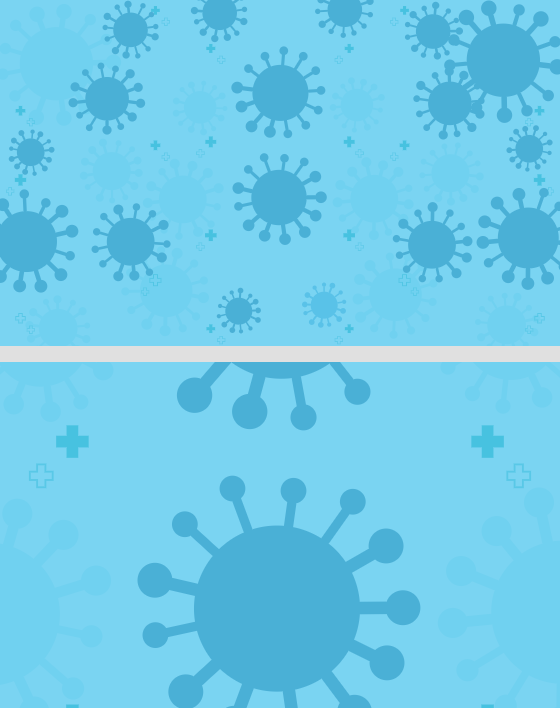
Top: the whole. Bottom: its middle third, enlarged.
Reproduce this pattern procedurally as a Shadertoy shader.

```glsl
// Flat pale-blue backdrop of round virus shapes with knobbed spikes and small crosses.
// Shapes are signed distances, set out by loops over columns mirrored about the centre;
// a hash adds jitter. Lengths are in canvas heights, with depth measured from the top.

const float PI = 3.14159265;
const float SPIKES = 13.0;

const vec3 SKY   = vec3(0.48, 0.83, 0.95);
const vec3 FAINT = vec3(0.44, 0.82, 0.94);
const vec3 MID   = vec3(0.35, 0.76, 0.91);
const vec3 DEEP  = vec3(0.29, 0.69, 0.84);
const vec3 TEAL  = vec3(0.28, 0.76, 0.88);

// Body radius by mirrored column and row; negative means faint
const mat4 RADII = mat4(
    0.081,  0.080,  0.039,  0.0,
    0.050, -0.047, -0.069, -0.076,
    0.050,  0.063, -0.055,  0.069,
    0.106,  0.040,  0.088, -0.056);

float hash(vec2 p) {
    return fract(sin(dot(p, vec2(127.1, 311.7))) * 4375.85);
}

vec2 hash2(vec2 p) {
    return vec2(hash(p), hash(p + 17.3));
}

// Filled coverage of a distance, softened over one pixel
float fill(float d, float pixel) {
    return clamp(0.5 - d / pixel, 0.0, 1.0);
}

// Unit disc with knobbed spikes of uneven length, size and angle
float virusDistance(vec2 p, float seed) {
    float sector = 2.0 * PI / SPIKES;
    float angle = atan(p.y, p.x) + seed * 2.0 * PI;
    float id = floor(angle / sector + 0.5);
    vec2 rnd = hash2(vec2(mod(id, SPIKES), seed * 9.0));
    float offAxis = angle - id * sector - (rnd.x - 0.5) * 0.1;
    vec2 q = length(p) * vec2(cos(offAxis), sin(offAxis));

    float reach = mix(1.42, 1.58, rnd.y);
    float knob = mix(0.155, 0.21, step(0.5, rnd.x));
    float head = length(q - vec2(reach, 0.0)) - knob;
    float stem = max(abs(q.y) - 0.36 * knob, abs(q.x - 0.5 * reach) - 0.5 * reach);
    return min(length(p) - 1.0, min(head, stem));
}

// Cross with arms of the given length and half width
float crossDistance(vec2 p, float arm, float halfWidth) {
    p = abs(p);
    if (p.y > p.x) p = p.yx;
    return max(p.x - arm, p.y - halfWidth);
}

float outline(float d, float thickness) {
    return abs(d) - 0.5 * thickness;
}

// Centre of a virus: each mirrored column has its own start, pitch and bow
vec2 virusCentre(int column, int row, float side) {
    float r = float(row);
    float bow = sin(PI * r / 3.0);
    vec4 across = vec4(0.12 * step(1.5, r), 0.18 + 0.05 * r,
                       0.44 + 0.06 * bow, 0.65 + 0.085 * bow);
    vec4 depth = vec4(0.27, 0.035, 0.09, 0.175) + r * vec4(0.31, 0.27, 0.205, 0.257);
    return vec2(side * across[column], 1.0 - depth[column]);
}

// Both crosses of a pair: a main one and a small outlined companion
float crossPair(vec2 p, float seed, float side, float pixel) {
    float arm = mix(0.012, 0.018, seed);
    float main = crossDistance(p, arm, 0.36 * arm);
    if (fract(seed * 7.0) > 0.7) main = outline(main, 0.0018);
    vec2 shift = vec2(side * mix(-0.03, 0.03, step(0.4, seed)), -0.033);
    float small = outline(crossDistance(p - shift, 0.011, 0.004), 0.0018);
    return max(fill(main, pixel), 0.65 * fill(small, pixel));
}

void mainImage(out vec4 fragColor, in vec2 fragCoord) {
    float pixel = 1.0 / iResolution.y;
    vec2 p = vec2(fragCoord.x - 0.5 * iResolution.x, fragCoord.y) * pixel;
    float faint = 0.0, mid = 0.0, deep = 0.0, crosses = 0.0;

    for (int column = 0; column < 4; column++)
    for (int row = 0; row < 4; row++)
    for (float side = -1.0; side < 2.0; side += 2.0) {
        // Viruses; the upper two of the centre column stand alone
        float radius = RADII[column][row];
        bool single = column == 0 && row < 2;
        if (radius != 0.0 && !(single && side > 0.0)) {
            vec2 cell = vec2(float(column) * side + 5.0, float(row) + 3.0 * side);
            vec2 centre = virusCentre(column, row, side) + (hash2(cell) - 0.5) * 0.02;
            float size = abs(radius);
            float cover = fill(size * virusDistance((p - centre) / size, hash(cell + 4.7)), pixel);
            bool isFaint = radius < 0.0 || (column == 3 && row == 0 && side < 0.0);
            bool isMid = column == 0 && row == 2 && side > 0.0;
            if (isFaint) faint = max(faint, cover);
            else if (isMid) mid = max(mid, cover);
            else deep = max(deep, cover);
        }
        // Cross pairs fill the gaps in three mirrored columns
        if (column < 3) {
            vec3 depth = vec3(0.14, 0.03, 0.32) + float(row) * vec3(0.27, 0.39, 0.2);
            vec2 spot = vec2(side * vec3(0.2, 0.36, 0.75)[column], 1.0 - depth[column]);
            float seed = hash(vec2(float(column) + 2.0, float(row) + 8.0));
            crosses = max(crosses, crossPair(p - spot, seed, side, pixel));
        }
    }

    // Layers from back to front
    vec3 color = mix(SKY, FAINT, faint);
    color = mix(color, TEAL, crosses);
    color = mix(color, MID, mid);
    color = mix(color, DEEP, deep);
    fragColor = vec4(color, 1.0);
}
```
